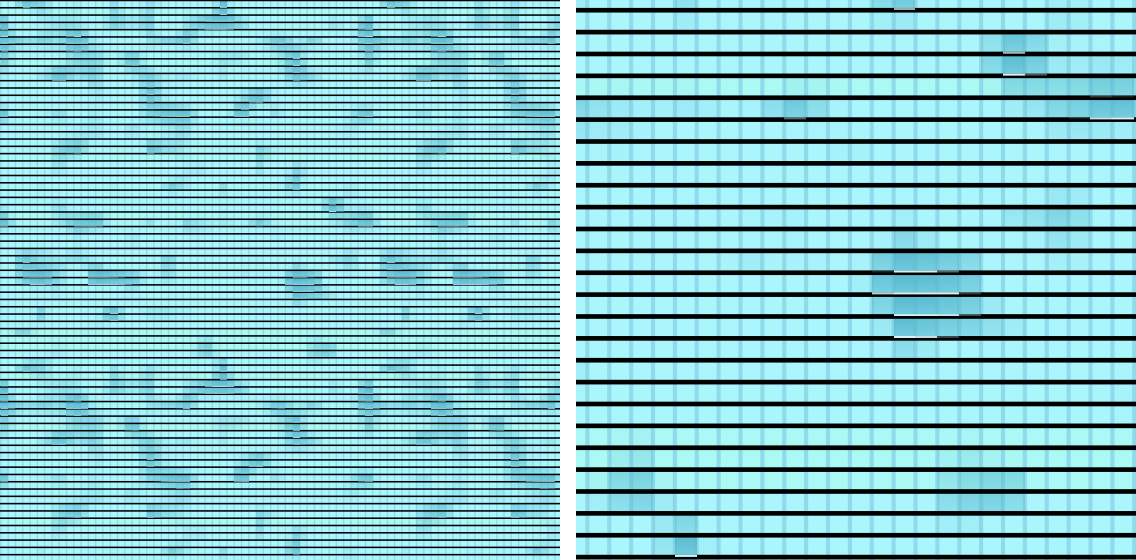
Left: the whole. Right: its middle third, enlarged.
Give the GLSL for this pattern, as a Shadertoy shader.

```glsl
// Pale cyan bricks between thin black scanlines, with sparse teal wear that tiles.
#define CELLS 76.8          // cells across the canvas height
#define WEAR_PERIOD 50.0    // cells before the wear repeats
#define GRID_OFFSET vec2(0.12, 0.068)
#define LINE_WIDTH 0.213    // black scanline, in cells
#define SEAM_WIDTH 0.19     // upright seam, in cells
#define WEAR_START 0.58
#define WEAR_FULL 0.92
#define BRICK_COLOR vec3(0.67, 0.96, 0.99)
#define SEAM_COLOR vec3(0.56, 0.86, 0.92)
#define WORN_COLOR vec3(0.34, 0.72, 0.81)
#define GLINT_COLOR vec3(0.82, 0.96, 0.98)

float hash(vec2 p) {
    vec3 q = fract(p.xyx * 0.1031);
    q += dot(q, q.yzx + 33.33);
    return fract((q.x + q.y) * q.z);
}

// Value noise that wraps after the given number of lattice steps
float tiledNoise(vec2 p, float period) {
    vec2 i = floor(p), f = fract(p);
    vec2 a = mod(i, period), b = mod(i + 1.0, period);
    f = f * f * (3.0 - 2.0 * f);
    return mix(mix(hash(a), hash(vec2(b.x, a.y)), f.x),
               mix(hash(vec2(a.x, b.y)), hash(b), f.x), f.y);
}

// One wear value per cell: small patches gathered into loose clusters
float cellWear(vec2 cell) {
    float patches = tiledNoise(cell / 2.5, WEAR_PERIOD / 2.5);
    float clusters = tiledNoise(cell / 5.0 + 0.3, WEAR_PERIOD / 5.0);
    return smoothstep(WEAR_START, WEAR_FULL, mix(patches, clusters, 0.35));
}

// Smoothed coverage of a band around distance zero
float band(float dist, float width, float pixel) {
    return clamp((0.5 * width - abs(dist)) / pixel + 0.5, 0.0, 1.0);
}

void mainImage(out vec4 fragColor, in vec2 fragCoord) {
    // Square cells, rows counted from the top
    float pixel = CELLS / iResolution.y;
    vec2 grid = vec2(fragCoord.x, iResolution.y - fragCoord.y) * pixel - GRID_OFFSET;
    vec2 cell = mod(floor(grid), WEAR_PERIOD);
    vec2 local = fract(grid);
    vec2 edge = 0.5 - abs(local - 0.5);

    // Brick with a faint tint per row and an upright seam
    float rowTint = step(0.88, hash(vec2(cell.y, 71.0)));
    vec3 color = BRICK_COLOR + rowTint * vec3(0.0, 0.015, -0.03);
    color = mix(color, SEAM_COLOR, band(edge.x, SEAM_WIDTH, pixel));

    // Worn cells darken, most of all toward their top
    float wear = cellWear(cell);
    color = mix(color, WORN_COLOR, wear * mix(1.0, 0.7, local.y));

    // Black scanline, broken by a pale glint under the deepest wear
    color *= 1.0 - band(edge.y, LINE_WIDTH, pixel);
    float glint = band(local.y - 0.94, 0.1, pixel) * smoothstep(0.6, 0.9, wear);
    color = mix(color, GLINT_COLOR, glint);

    fragColor = vec4(color, 1.0);
}
```
